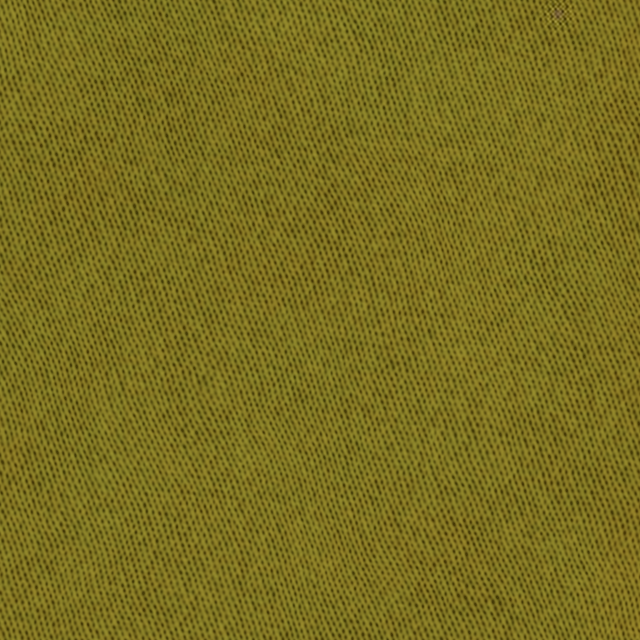
This texture is drawn by a Shadertoy shader. Its source:

```glsl
#define WEAVE_SCALE 1152.0
#define ALONG_STEP vec2(4.2, -11.3)
#define ACROSS_STEP vec2(11.47, -2.17)
#define HOLE_RADIUS vec2(2.1, 3.5)
#define HOLE_DEPTH 0.87
#define HOLE_JITTER 1.6
#define WARP_AMOUNT 9.0
#define GRAIN_AMOUNT 0.13
#define TINT_AMOUNT 0.026
#define SHADOW_COLOR vec3(0.27, 0.23, 0.03)
#define THREAD_COLOR vec3(0.59, 0.545, 0.175)
#define FLAW_CENTER vec2(0.872, 0.978)

// Integer hash giving two values in 0..1
vec2 hash2(vec2 cell) {
    uvec2 n = uvec2(ivec2(cell)) * uvec2(1597334673u, 3812015801u);
    uint h = (n.x ^ n.y) * 74763u;
    h = (h ^ (h >> 15)) * 48271u;
    h ^= h >> 13;
    uint k = h * 69069u;
    k ^= k >> 16;
    return vec2(h & 65535u, k & 65535u) / 65535.0;
}

// Smooth noise, two channels in -1..1
vec2 noise2(vec2 p) {
    vec2 cell = floor(p);
    vec2 f = fract(p);
    f = f * f * (3.0 - 2.0 * f);
    vec2 low = mix(hash2(cell), hash2(cell + vec2(1, 0)), f.x);
    vec2 high = mix(hash2(cell + vec2(0, 1)), hash2(cell + vec2(1, 1)), f.x);
    return 2.0 * mix(low, high, f.y) - 1.0;
}

// Summed darkness of slanted oval gaps on a staggered lattice
float weaveHoles(vec2 p) {
    mat2 lattice = mat2(ALONG_STEP, ACROSS_STEP);
    vec2 home = floor(inverse(lattice) * p + 0.5);
    float darkness = 0.0;
    for (int j = -1; j <= 1; j++) {
        for (int i = -1; i <= 1; i++) {
            vec2 cell = home + vec2(i, j);
            vec2 rnd = hash2(cell);
            vec2 shape = hash2(cell + 517.0);
            vec2 longAxis = normalize(vec2(mix(0.05, 0.45, shape.x), -1.0));
            vec2 shortAxis = vec2(-longAxis.y, longAxis.x);
            vec2 d = p - lattice * cell - (rnd - 0.5) * HOLE_JITTER;
            vec2 size = HOLE_RADIUS * mix(0.9, 1.1, shape.y);
            vec2 q = vec2(dot(d, shortAxis), dot(d, longAxis)) / size;
            darkness += mix(0.78, 1.18, rnd.x) * exp(-0.5 * dot(q, q));
        }
    }
    return darkness;
}

// Small snag: crossed threads with a mauve core
vec3 addSnag(vec3 color, vec2 uv) {
    vec2 d = uv - FLAW_CENTER;
    float area = exp(-dot(d, d) / 0.0005);
    float core = exp(-dot(d, d) / 0.00006);
    vec2 threads = cos(d * 800.0);
    color += area * 0.13 * threads.x * threads.y;
    return mix(color, vec3(0.46, 0.34, 0.30), 0.6 * core);
}

void mainImage(out vec4 fragColor, in vec2 fragCoord) {
    vec2 uv = fragCoord / iResolution.xy;

    // Cloth drifts gently out of line
    vec2 warp = WARP_AMOUNT * noise2(uv * 5.0 + 11.0);
    warp += 0.3 * WARP_AMOUNT * noise2(uv * 14.0 + 40.0);
    warp += 0.08 * WARP_AMOUNT * noise2(uv * 38.0 + 60.0);
    vec2 p = uv * WEAVE_SCALE + warp;

    // Thread relief, uneven depth and fine fibre grain
    float depth = HOLE_DEPTH * (1.0 + 0.1 * noise2(uv * 18.0 + 70.0).x);
    float light = 0.965 - depth * weaveHoles(p);
    light += GRAIN_AMOUNT * 0.6 * noise2(uv * 240.0).x;
    light += GRAIN_AMOUNT * 0.15 * noise2(uv * 90.0).y;
    light += 0.035 * noise2(uv * 4.0 + 90.0).y;
    vec3 color = mix(SHADOW_COLOR, THREAD_COLOR, clamp(light, 0.0, 1.04));

    // Faint olive and rust patches, warmer toward the right edge
    float tint = 0.35 * noise2(uv * 7.0 + 130.0).x + 0.5 * noise2(uv * 80.0 + 9.0).x;
    tint += 0.4 * smoothstep(0.9, 1.0, uv.x);
    color += TINT_AMOUNT * tint * vec3(0.6, -0.5, -0.3);

    fragColor = vec4(addSnag(color, uv), 1.0);
}
```
